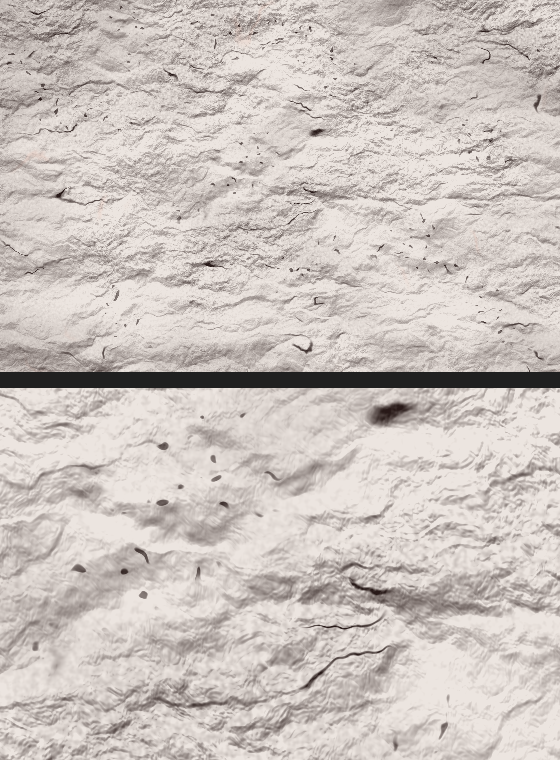
Top: the whole. Bottom: its middle third, enlarged.
A Shadertoy shader for this texture:

```glsl
#define PLASTER vec3(0.88, 0.85, 0.83)
#define UMBER vec3(0.30, 0.25, 0.24)
#define RUST vec3(0.72, 0.62, 0.59)
#define LIGHT_DIR vec2(-0.35, 0.94)
#define STONE_SIZE vec2(0.23, 0.115)
#define EXPOSURE 1.03
#define RELIEF 0.165
#define LEDGE_HEIGHT 0.036
#define STONE_HEIGHT 0.045
#define CRACK_DEPTH 0.9
#define VIGNETTE 0.45
#define GRAIN 0.2

vec2 hash2(vec2 p) {
    vec3 h = fract(p.xyx * vec3(0.1031, 0.1030, 0.0973));
    h += dot(h, h.yzx + 33.33);
    return fract((h.xx + h.yz) * h.zy);
}

float cornerSlope(vec2 cell, vec2 offset) {
    return dot(hash2(cell) * 2.0 - 1.0, offset);
}

float gradientNoise(vec2 p) {
    p += 57.0;
    vec2 i = floor(p), f = fract(p);
    vec2 u = f * f * f * (f * (f * 6.0 - 15.0) + 10.0);
    vec2 e = vec2(1.0, 0.0);
    return mix(mix(cornerSlope(i, f), cornerSlope(i + e, f - e), u.x),
               mix(cornerSlope(i + e.yx, f - e.yx), cornerSlope(i + 1.0, f - 1.0), u.x), u.y);
}

vec2 noisePair(vec2 p) {
    return vec2(gradientNoise(p), gradientNoise(p + 19.0));
}

// Bends outlines at three scales so that edges look broken
vec2 warp(vec2 p) {
    return p + 0.05 * noisePair(p * 6.0) + 0.018 * noisePair(p * 24.0 + 5.0)
             + 0.007 * noisePair(p * 75.0 + 9.0);
}

// Distance-like value: zero in the joints, growing into each stone
float stoneInterior(vec2 p) {
    vec2 g = p / STONE_SIZE + 20.0;
    vec2 cell = floor(g);
    float nearest = 8.0, second = 8.0;
    for (int y = -1; y <= 1; y++)
    for (int x = -1; x <= 1; x++) {
        vec2 c = cell + vec2(x, y);
        float d = length(c + 0.15 + 0.7 * hash2(c) - g);
        second = min(second, max(nearest, d));
        nearest = min(nearest, d);
    }
    return second - nearest;
}

float roughness(vec2 p) {
    float patches = gradientNoise(p * 4.5 + 7.0) + 0.3 * (p.y - 0.5);
    return mix(0.55, 1.5, smoothstep(-0.25, 0.35, patches));
}

// Lumpy, faceted plaster over stones, broken by short terraces
float wallHeight(vec2 p) {
    vec2 q = warp(p);
    float rough = roughness(p);
    float worn = smoothstep(-0.2, 0.3, gradientNoise(p * 5.0 + 31.0));
    float h = STONE_HEIGHT * worn * smoothstep(0.0, 0.32, stoneInterior(q));

    float chipped = smoothstep(0.0, 0.35, gradientNoise(p * vec2(8.0, 12.0) + 3.0));
    float ledge = gradientNoise(q * vec2(6.0, 13.0) + 11.0);
    h += LEDGE_HEIGHT * chipped * smoothstep(-0.04, 0.04, ledge);
    float chip = gradientNoise(q * vec2(15.0, 28.0) + 23.0);
    h += 0.4 * LEDGE_HEIGHT * rough * (1.0 - chipped) * smoothstep(-0.08, 0.08, chip);

    vec2 s = mix(p, q, 0.6) * vec2(3.5, 6.0);
    float amplitude = 0.14;
    for (int i = 0; i < 7; i++) {
        float n = gradientNoise(s);
        float facet = i % 2 == 1 ? 1.2 * abs(n) : n;
        h += amplitude * facet * (i < 2 ? 1.0 : rough);
        s = s * vec2(2.15, 1.95) + 13.7;
        amplitude *= 0.535;
    }
    return h;
}

// Short dark fissures and clustered small holes
float cavities(vec2 p) {
    vec2 q = warp(p);
    float fissure = 1.0 - smoothstep(0.005, 0.035, abs(gradientNoise(q * vec2(7.0, 17.0) + 71.0)));
    fissure *= smoothstep(0.22, 0.36, gradientNoise(p * vec2(8.0, 13.0) + 83.0));
    float pits = smoothstep(0.31, 0.4, gradientNoise(q * vec2(58.0, 82.0) + 17.0));
    pits *= smoothstep(0.12, 0.22, gradientNoise(p * 5.0 + 63.0) + 0.15 * (p.y - 0.5));
    return max(fissure, 0.8 * pits);
}

void mainImage(out vec4 fragColor, in vec2 fragCoord) {
    vec2 uv = fragCoord / iResolution.xy;
    vec2 p = fragCoord / iResolution.y;

    // Raking light from above: flat highlights, deep shadows
    vec2 probe = 0.001 * LIGHT_DIR;
    float slope = (wallHeight(p - probe) - wallHeight(p + probe)) / 0.002;
    float shade = RELIEF * slope;
    shade = shade > 0.0 ? shade / (1.0 + 9.0 * shade) : shade / (1.0 - 0.6 * shade);

    // Overall light, broad stains and fine grain
    vec2 fromCentre = uv - vec2(0.57, 0.42);
    float tone = EXPOSURE + shade - VIGNETTE * dot(fromCentre, fromCentre);
    tone += 0.22 * gradientNoise(p * vec2(2.0, 3.5) + 47.0);
    tone += 0.2 * gradientNoise(p * vec2(4.5, 9.0) + 29.0);
    float grain = gradientNoise(p * 140.0) + 0.7 * gradientNoise(p * 250.0 + 37.0);
    tone += GRAIN * grain * roughness(p);
    tone -= CRACK_DEPTH * cavities(p);

    vec3 color = mix(UMBER, PLASTER, clamp(tone, -0.25, 1.08));

    // Rare thin traces of rust
    float trace = 1.0 - smoothstep(0.0, 0.05, abs(gradientNoise(warp(p) * vec2(8.0, 5.0) + 91.0)));
    trace *= smoothstep(0.25, 0.45, gradientNoise(p * 5.0 + 53.0));
    color = mix(color, color * RUST / RUST.r, 0.35 * trace);

    fragColor = vec4(color, 1.0);
}
```
